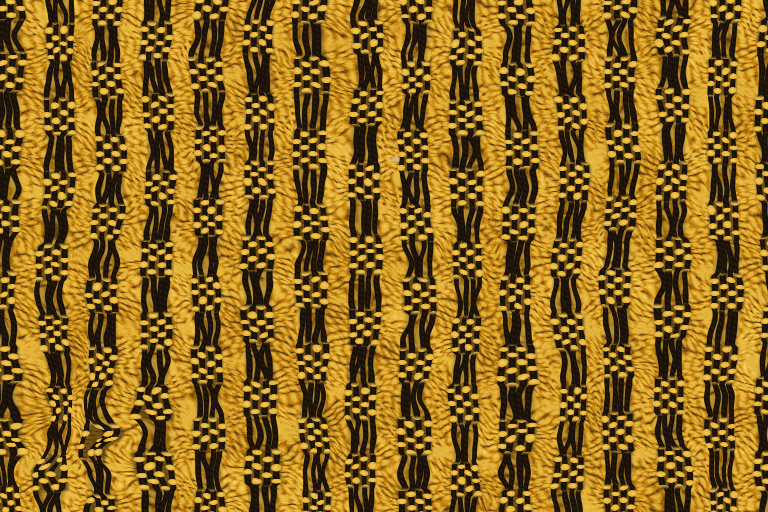
Reproduce this texture procedurally as a WebGL 1 fragment shader.

```glsl
precision highp float;
uniform vec2 u_resolution;

const float TAU = 6.28318;
const float COLUMNS = 14.94;
const float REPEAT = 1.4;
const float WEFT_PITCH = 0.135;
const vec3 BLACK = vec3(0.09, 0.06, 0.035);
const vec3 UMBER = vec3(0.28, 0.20, 0.06);
const vec3 BROWN = vec3(0.51, 0.33, 0.08);
const vec3 OCHRE = vec3(0.78, 0.53, 0.07);
const vec3 GOLD = vec3(0.89, 0.71, 0.24);
const vec3 STRAW = vec3(0.96, 0.80, 0.36);

float hash(vec2 p) {
  vec3 a = fract(p.xyx * 0.1031);
  a += dot(a, a.yzx + 33.33);
  return fract((a.x + a.y) * a.z);
}

float noise(vec2 p) {
  vec2 i = floor(p), f = fract(p);
  f = f * f * (3.0 - 2.0 * f);
  float low = mix(hash(i), hash(i + vec2(1.0, 0.0)), f.x);
  float high = mix(hash(i + vec2(0.0, 1.0)), hash(i + 1.0), f.x);
  return mix(low, high, f.y);
}

// Coverage of a band with the given half width
float band(float dist, float halfWidth, float blur) {
  return 1.0 - smoothstep(halfWidth - blur, halfWidth + blur, dist);
}

vec3 yellowRamp(float light) {
  vec3 c = mix(UMBER, BROWN, smoothstep(0.0, 0.25, light));
  c = mix(c, OCHRE, smoothstep(0.2, 0.48, light));
  c = mix(c, GOLD, smoothstep(0.45, 0.75, light));
  return mix(c, STRAW, smoothstep(0.8, 1.1, light));
}

// Height of rows of twisted yarn
float yarn(vec2 p, float pitch, float seed) {
  float row = p.y / pitch;
  float across = fract(row) - 0.5;
  float start = hash(vec2(floor(row), seed));
  float ply = sin(TAU * (p.x * 5.2 + start * 5.0 + across * 0.7));
  return (1.0 - 3.8 * across * across) * (0.74 + 0.26 * ply);
}

// Loose yellow wefts with fluffy slubs
float groundLight(vec2 p, float bend) {
  float drift = (noise(p * vec2(2.2, 3.0)) - 0.5) * 0.22;
  float cross = (noise(p * vec2(3.5, 2.0) + 31.0) - 0.5) * 0.3;
  float under = yarn(vec2(p.x, p.y - bend + drift), 0.125, 1.0);
  float over = yarn(vec2(p.x + 0.1, p.y - bend * 1.3 + cross), 0.15, 7.0);
  float light = max(under, over * 0.88);
  float slub = smoothstep(0.72, 0.9, noise(p * vec2(1.7, 3.4) + 9.0));
  light = mix(light, 0.62 + 0.3 * light, slub);
  return light * (0.72 + 0.38 * noise(p * 1.6 + 5.0));
}

void main() {
  vec2 uv = gl_FragCoord.xy / u_resolution.x;
  float blur = max(0.012, 0.7 * COLUMNS / u_resolution.x);
  vec2 cloth = uv * COLUMNS + vec2(0.403, 0.0);

  // Worn corner and uneven columns
  vec2 fromWear = (uv - vec2(0.12, 0.09)) / vec2(0.09, 0.08);
  float wear = exp(-dot(fromWear, fromWear));
  cloth.x += (noise(cloth * vec2(0.8, 0.45)) - 0.5) * (0.26 + 0.6 * wear);
  cloth.x += (noise(cloth * vec2(1.0, 2.6) + 17.0) - 0.5) * (0.08 + 0.5 * wear);

  float column = floor(cloth.x);
  float x = cloth.x - column - 0.5;
  float offset = mix(0.78, 0.06, mod(column, 2.0));
  offset += (hash(vec2(column, 3.0)) - 0.5) * 0.2;
  float phase = (cloth.y - offset) / REPEAT;
  phase += (noise(vec2(column * 5.0, cloth.y * 0.9)) - 0.5) * 0.12;
  float floating = smoothstep(-0.22, 0.22, cos(TAU * phase));

  // Yellow ground fanning between staggered patches
  float bend = 0.16 * sin(TAU * phase) * cos(0.5 * TAU * x);
  float grain = (noise(cloth * vec2(30.0, 44.0)) - 0.5) * 0.2;
  vec3 color = yellowRamp(groundLight(cloth, bend) + grain);

  // Shaded backing of the column
  float backing = band(abs(x), mix(0.31, 0.25, floating), 0.05);
  color = mix(color, UMBER, backing * mix(0.75, 0.3, floating));

  // Four dark warps, crossed by yellow wefts in the woven patches
  float weftRow = cloth.y / WEFT_PITCH + (noise(cloth * 4.0) - 0.5) * 0.7;
  float across = abs(fract(weftRow) - 0.5);
  for (int i = 0; i < 4; i++) {
    float k = float(i);
    float sway = noise(vec2(column * 9.0 + k * 2.0, cloth.y * 2.7)) - 0.5;
    sway *= 0.04 + 0.09 * floating + 0.2 * wear;
    float dx = x - (k - 1.5) * mix(0.162, 0.132, floating) - sway;
    float thick = 0.045 + 0.016 * noise(vec2(k + column * 4.0, cloth.y * 5.0));
    float twist = 0.5 + 0.5 * sin(TAU * (cloth.y * 9.0 + dx * 7.0 + k * 0.3));
    float sheen = twist * band(abs(dx), 0.02, 0.03);
    vec3 warpColor = mix(BLACK, UMBER, sheen * 0.45 + grain * 0.5);
    color = mix(color, warpColor, band(abs(dx), thick, blur));

    float crossing = mod(k + floor(weftRow), 2.0) * (1.0 - floating);
    float oval = length(vec2(dx / 0.098, across / 0.47));
    float light = 1.02 - 0.6 * oval * oval + grain;
    color = mix(color, yellowRamp(light), crossing * band(oval, 0.9, 0.14));
  }

  // Pale fleck of lint
  float lint = length((uv - vec2(0.515, 0.459)) * vec2(1.0, 1.5));
  color = mix(color, vec3(0.78, 0.76, 0.72), 0.8 * band(lint, 0.005, 0.002));
  gl_FragColor = vec4(color, 1.0);
}
```
